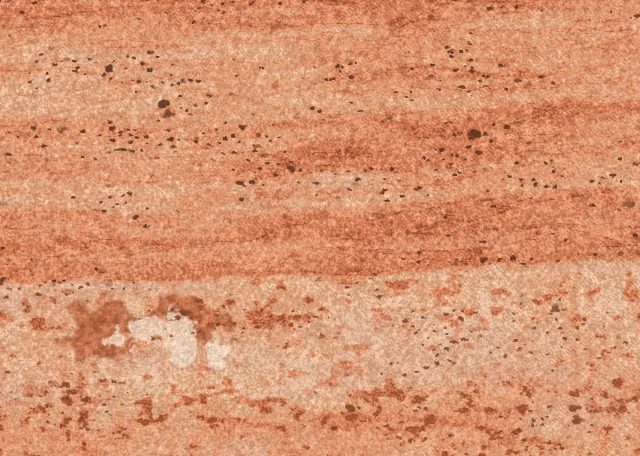
Reproduce this texture procedurally as a Shadertoy shader.

```glsl
// Weathered travertine: warm horizontal strata with crumbly grain, small pits,
// rusty flecks and one chipped scar. Warped bands give a tone from rust to pale,
// a colour ramp tints it, and jittered cells scatter the pits.
const vec3 RUST = vec3(0.64, 0.34, 0.20);
const vec3 TERRACOTTA = vec3(0.81, 0.47, 0.32);
const vec3 ORANGE = vec3(0.87, 0.58, 0.42);
const vec3 SAND = vec3(0.865, 0.645, 0.495);
const vec3 PALE = vec3(0.90, 0.735, 0.615);
const vec3 CHALK = vec3(0.95, 0.86, 0.77);
const vec3 PIT = vec3(0.36, 0.18, 0.10);

float hash(vec2 p) {
    return fract(sin(dot(p, vec2(127.1, 311.7))) * 43758.5453);
}
float noise(vec2 p) {
    vec2 i = floor(p), f = fract(p), e = vec2(1.0, 0.0);
    f = f * f * (3.0 - 2.0 * f);
    return mix(mix(hash(i), hash(i + e), f.x),
               mix(hash(i + e.yx), hash(i + 1.0), f.x), f.y);
}
float fbm(vec2 p) {
    float sum = 0.0, amp = 0.516;
    for (int i = 0; i < 5; i++) {
        sum += amp * noise(p);
        p = mat2(1.6, 1.2, -1.2, 1.6) * p + 7.3;
        amp *= 0.5;
    }
    return sum;
}
// One layer between two heights, with its own softness at each edge
float band(float y, float low, float high, float softLow, float softHigh) {
    return smoothstep(low - softLow, low + softLow, y)
         * (1.0 - smoothstep(high - softHigh, high + softHigh, y));
}
float blob(vec2 p, vec2 centre, vec2 radius, float rough) {
    return 1.0 - smoothstep(0.8, 1.1, length((p - centre) / radius) + rough);
}
float segmentDistance(vec2 p, vec2 a, vec2 b) {
    vec2 d = b - a;
    return length(p - a - d * clamp(dot(p - a, d) / dot(d, d), 0.0, 1.0));
}
// Ragged holes, one candidate per cell
float pits(vec2 p, float scale, float density, float seed, float pixel) {
    vec2 q = p * scale, cell = floor(q);
    float rough = 0.35 * (noise(q * 4.0 + seed) - 0.5);
    float soft = 0.03 + 0.6 * pixel * scale, mask = 0.0;
    for (int k = 0; k < 9; k++) {
        vec2 id = cell + vec2(k % 3 - 1, k / 3 - 1);
        vec2 centre = id + vec2(hash(id + seed), hash(id + seed + 31.7));
        float size = mix(0.10, 0.30, pow(hash(id + seed + 5.1), 2.0));
        float keep = smoothstep(0.0, 0.08, density - hash(id + seed + 11.3));
        float dist = length((q - centre) * vec2(0.75, 1.15)) + rough;
        mask = max(mask, keep * (1.0 - smoothstep(size - soft, size + soft, dist)));
    }
    return mask;
}
vec3 stoneColor(float t) {
    vec3 c = mix(RUST, TERRACOTTA, smoothstep(0.0, 0.25, t));
    c = mix(c, ORANGE, smoothstep(0.25, 0.5, t));
    c = mix(c, SAND, smoothstep(0.5, 0.75, t));
    return mix(c, PALE, smoothstep(0.75, 1.0, t));
}
// Tone of the layers: 0 is rust, 1 is pale
float strataTone(vec2 p, float y) {
    float right = smoothstep(0.3, 0.9, p.x);
    float t = mix(0.68, 0.60, right);
    t = mix(t, 0.32, band(y, 0.96, 1.2, 0.04, 0.02));
    t = mix(t, 0.33, band(y, 0.63, 0.745, 0.03, 0.012) * mix(0.45, 1.0, right));
    t = mix(t, 0.37, band(y, 0.40, 0.555, 0.012, 0.015));
    t = mix(t, 0.18, band(y, 0.40, 0.430, 0.010, 0.020) * 0.8);
    t = mix(t, 0.80, band(y, 0.11, 0.395, 0.06, 0.010));
    t = mix(t, 0.62, 1.0 - smoothstep(0.06, 0.16, y));
    float arch = p.y - 0.085 + 0.3 * pow(p.x - 0.75, 2.0);
    return mix(t, 0.22, band(arch, -0.02, 0.012, 0.03, 0.012)
        * smoothstep(0.4, 0.6, p.x) * smoothstep(0.3, 0.6, fbm(p * vec2(8.0, 36.0))));
}
void mainImage(out vec4 fragColor, in vec2 fragCoord) {
    float pixel = 1.0 / iResolution.y;
    vec2 p = fragCoord * pixel;
    float y = p.y - 0.04 * (p.x - 0.7) + 0.05 * (fbm(p * vec2(2.5, 6.0)) - 0.5)
            + 0.016 * (fbm(p * vec2(16.0, 30.0)) - 0.5);
    float lower = 1.0 - smoothstep(0.38, 0.41, y);
    // Strata, thin wavy laminae, mottling and faint vertical drips
    float seam = 1.0 - abs(2.0 * fbm(vec2(p.x * 4.0, y * 26.0)) - 1.0);
    float t = strataTone(p, y) + 0.45 * (fbm(vec2(p.x * 3.0, y * 55.0)) - 0.5) * (1.0 - 0.6 * lower);
    t -= 0.22 * smoothstep(0.93, 1.0, seam) * (1.0 - lower);
    t += 0.40 * (fbm(p * vec2(9.0, 18.0) + 3.0) - 0.5) + 0.22 * (noise(p * vec2(50.0, 12.0)) - 0.5) * lower;
    // Crumbly grain and pale flecks
    float fine = noise(mat2(0.8, 0.6, -0.6, 0.8) * p * 290.0) - 0.5;
    float coarse = fbm(p * 105.0 + 19.0) - 0.5;
    float fleck = smoothstep(0.66, 0.82, noise(mat2(0.6, 0.8, -0.8, 0.6) * p * 170.0));
    t += 0.28 * fine + 0.42 * coarse + 0.24 * fleck * (1.0 - 0.5 * lower);
    // Small rusty flecks gathered along the lower seams
    float seams = band(p.y, 0.29, 0.34, 0.03, 0.03) + band(p.y, 0.09, 0.17, 0.04, 0.04);
    float stain = smoothstep(0.60, 0.74, fbm(p * vec2(34.0, 50.0) + 41.0) + 0.08 * seams);
    vec3 color = stoneColor(clamp(t - 0.6 * stain * lower, 0.0, 1.0));
    float greyness = smoothstep(0.48, 0.7, fbm(p * vec2(3.0, 14.0) + 60.0));
    color = mix(color, vec3(0.85, 0.66, 0.57), 0.35 * greyness * smoothstep(0.5, 0.8, t));
    // Healed vein running down to the scar
    float vein = min(segmentDistance(p, vec2(0.50, 0.92), vec2(0.51, 0.64)),
                     segmentDistance(p, vec2(0.51, 0.64), vec2(0.37, 0.37)));
    color = mix(color, ORANGE, 0.4 * (1.0 - smoothstep(0.005, 0.024, vein + 0.06 * coarse)));
    // Chipped scar: rust hollow with a broken chalky heart
    float rough = 2.6 * (fbm(p * 24.0 + 8.0) - 0.5);
    float hollow = max(blob(p, vec2(0.25, 0.28), vec2(0.09, 0.065), 0.6 * rough),
                       blob(p, vec2(0.38, 0.30), vec2(0.09, 0.06), rough));
    float chalk = max(blob(p, vec2(0.30, 0.275), vec2(0.045, 0.045), rough),
                  max(blob(p, vec2(0.39, 0.26), vec2(0.045, 0.06), rough + 0.2),
                      blob(p, vec2(0.48, 0.205), vec2(0.03, 0.045), rough)));
    color = mix(color, mix(RUST, TERRACOTTA, 0.45 + 2.0 * coarse), 0.85 * hollow);
    color = mix(color, CHALK, 0.8 * chalk);
    // Clustered pits, more rusty in the pale lower layer
    float density = 0.04 + 0.5 * smoothstep(0.42, 0.75, fbm(p * vec2(5.0, 13.0) + 27.0));
    density *= 1.0 - 0.75 * band(y, 0.42, 0.56, 0.02, 0.02);
    float holes = max(pits(p, 58.0, density, 3.0, pixel), pits(p, 30.0, 0.35 * density, 71.0, pixel));
    color = mix(color, mix(PIT, RUST, 0.5 * lower), 0.85 * holes);
    color *= 1.0 + 0.17 * fine + 0.18 * coarse;
    fragColor = vec4(clamp(color, 0.0, 1.0), 1.0);
}
```
